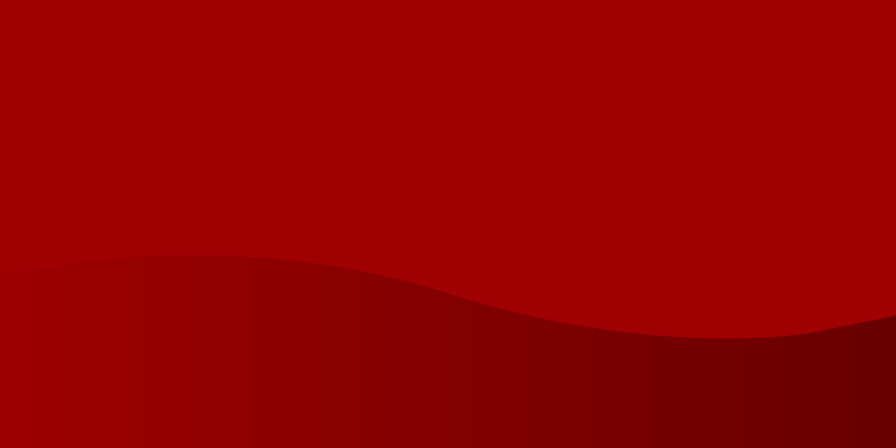
Write a Shadertoy shader that draws this background.

```glsl
// Cubic Bezier rising from zero, with heights b, c and d
float bezier(float b, float c, float d, float t) {
    float s = 1.0 - t;
    return 3.0 * s * s * t * b + 3.0 * s * t * t * c + t * t * t * d;
}

// Height of the wave crest at x in 0..1
float waveHeight(float x) {
    float side = 2.0 * x - 1.0;
    float reach = abs(side);
    float curved = min(reach, 5.0 / 6.0);

    // Solve t - t^3 / 6 = curved by Newton steps
    float t = curved;
    for (int i = 0; i < 4; i++) {
        t -= (t - t * t * t / 6.0 - curved) / (1.0 - 0.5 * t * t);
    }

    // Control and end heights: hill on the left, trough on the right
    vec2 bend = side < 0.0 ? vec2(0.0924, 0.0664) : vec2(0.1172, 0.0833);
    float offset = bezier(0.108, bend.x, bend.y, t);

    // Straight tail towards the border
    offset -= (reach - curved) * 6.0 * (bend.x - bend.y);
    return 0.345 - sign(side) * offset;
}

void mainImage(out vec4 fragColor, in vec2 fragCoord) {
    vec2 uv = fragCoord / iResolution.xy;
    float pixel = 1.0 / iResolution.y;

    vec3 backdrop = vec3(0.628, 0.0, 0.0);
    vec3 waveColor = mix(vec3(0.617, 0.0, 0.0), vec3(0.405, 0.0, 0.0), uv.x);

    // Soft crest edge
    float cover = smoothstep(-0.7 * pixel, 0.7 * pixel, waveHeight(uv.x) - uv.y);
    fragColor = vec4(mix(backdrop, waveColor, cover), 1.0);
}
```
